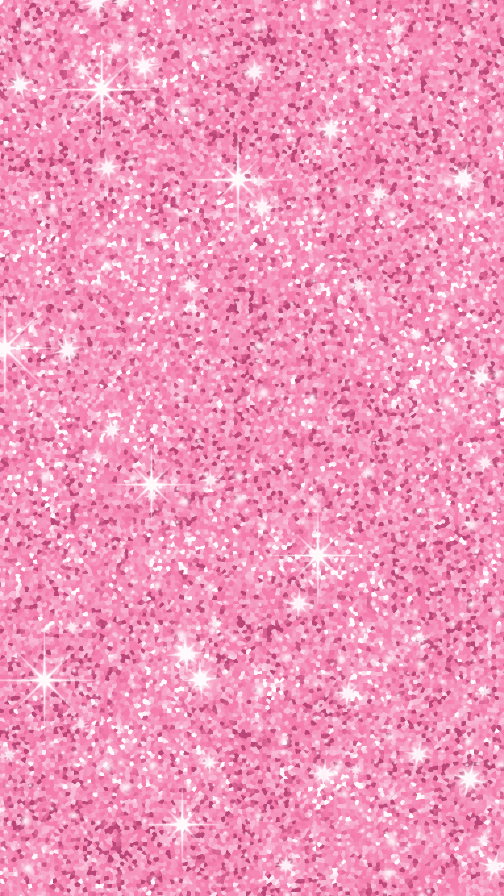
Reproduce this texture procedurally as a Shadertoy shader.

```glsl
// Draws pink glitter: tiny packed flakes, soft specks and sparkling white stars.
#define FLAKE_DENSITY 215.0
#define BIG_STARS 7
#define SMALL_STARS 42
#define RAY_WIDTH 0.0016
#define CLUMPING 0.16
#define DARK vec3(0.73, 0.27, 0.47)
#define ROSE vec3(0.96, 0.49, 0.68)
#define PINK vec3(0.962, 0.59, 0.745)
#define PALE vec3(0.975, 0.73, 0.84)
#define WHITE vec3(1.0, 0.975, 0.99)

vec3 hash3(vec2 p) {
    vec3 q = fract(p.xyx * vec3(0.1031, 0.1030, 0.0973));
    q += dot(q, q.yxz + 33.33);
    return fract((q.xxy + q.yzz) * q.zyx);
}

float gradientCorner(vec2 cell, vec2 offset) {
    float angle = 6.2832 * hash3(cell + 57.0).x;
    return dot(vec2(cos(angle), sin(angle)), offset);
}

float gradientNoise(vec2 p) {
    vec2 i = floor(p), f = fract(p);
    vec2 u = f * f * f * (f * (f * 6.0 - 15.0) + 10.0);
    vec2 e = vec2(1.0, 0.0);
    float low = mix(gradientCorner(i, f), gradientCorner(i + e, f - e), u.x);
    float high = mix(gradientCorner(i + e.yx, f - e.yx),
                     gradientCorner(i + 1.0, f - 1.0), u.x);
    return mix(low, high, u.y);
}

// Random tone of the nearest flake, from 0 (dark) to 1 (white)
float flakeTone(vec2 p) {
    vec2 cell = floor(p);
    float nearest = 9.0, tone = 0.0;
    for (int y = -1; y <= 1; y++)
    for (int x = -1; x <= 1; x++) {
        vec2 c = cell + vec2(x, y);
        vec3 h = hash3(c + 11.0);
        vec2 d = c + 0.15 + 0.7 * h.xy - p;
        float dist = dot(d, d);
        if (dist < nearest) { nearest = dist; tone = h.z; }
    }
    return tone;
}

vec3 flakeColor(float tone) {
    vec3 c = mix(DARK, ROSE, smoothstep(0.0, 0.2, tone));
    c = mix(c, PINK, smoothstep(0.2, 0.62, tone));
    c = mix(c, PALE, smoothstep(0.6, 0.93, tone));
    return mix(c, WHITE, smoothstep(0.92, 1.0, tone));
}

// Soft round highlights, one at most per grid cell
float specks(vec2 p, float density, float share) {
    vec2 q = p * density;
    vec3 h = hash3(floor(q) + density);
    vec2 d = fract(q) - 0.32 - 0.36 * h.xy;
    float size = 0.10 + 0.10 * fract(h.z * 91.7);
    return step(h.z, share) * exp(-dot(d, d) / (size * size));
}

// Thin beam through the centre along x, tapering to its tips
float beam(vec2 p, float reach, float width) {
    float taper = max(0.0, 1.0 - abs(p.x) / reach);
    float y = p.y / (width * (0.5 + 0.5 * taper));
    return sqrt(taper) * exp(-y * y);
}

float star(vec2 p, float reach, float diagonal, float core) {
    vec2 d = vec2(p.x + p.y, p.y - p.x) * 0.7071;
    float rays = max(beam(p, reach, RAY_WIDTH), beam(p.yx, reach, RAY_WIDTH));
    float slanted = max(beam(d, reach * diagonal, RAY_WIDTH),
                        beam(d.yx, reach * diagonal, RAY_WIDTH));
    float glow = 1.3 * exp(-dot(p, p) / (core * core))
               + 0.28 * exp(-dot(p, p) / (core * core * 6.0));
    return min(1.0, max(rays, 0.9 * slanted) + glow);
}

float allStars(vec2 p, float aspect) {
    float light = 0.0;
    for (int i = 0; i < BIG_STARS; i++) {
        vec3 h = hash3(vec2(i, 23.0));
        vec2 at = vec2(aspect * fract(0.35 + 0.618 * float(i) + 0.2 * h.x),
                       (float(i) + 0.2 + 0.6 * h.y) / float(BIG_STARS));
        float s = star(p - at, mix(0.042, 0.070, h.z), mix(0.5, 0.95, h.x), 0.0060);
        light = max(light, s);
    }
    for (int i = 0; i < SMALL_STARS; i++) {
        vec3 h = hash3(vec2(i, 71.0));
        vec2 at = vec2(aspect * h.x, pow(h.y, 1.25));
        float turn = 0.6 * (h.x - 0.5);
        vec2 d = mat2(cos(turn), sin(turn), -sin(turn), cos(turn)) * (p - at);
        float size = mix(0.35, 1.0, h.z * h.z);
        light = max(light, mix(0.75, 1.0, h.z) * star(d, 0.023 * size, 0.75, 0.0075 * size));
    }
    return light;
}

void mainImage(out vec4 fragColor, in vec2 fragCoord) {
    vec2 p = fragCoord / iResolution.y;
    float clump = CLUMPING * (gradientNoise(p * 9.0) + 0.7 * gradientNoise(p * 31.0));

    // Flakes, averaged over four points of the pixel for smooth edges
    vec3 color = vec3(0.0);
    for (int i = 0; i < 4; i++) {
        vec2 offset = vec2(i & 1, i >> 1) * 0.5 - 0.25;
        vec2 q = (fragCoord + offset) / iResolution.y;
        color += 0.25 * flakeColor(clamp(flakeTone(q * FLAKE_DENSITY) + clump, 0.0, 1.0));
    }

    // Highlights from small to large
    float light = max(0.8 * specks(p, 78.0, 0.20), 0.85 * specks(p + 0.37, 34.0, 0.15));
    light = max(light, allStars(p, iResolution.x / iResolution.y));
    fragColor = vec4(mix(color, WHITE, light), 1.0);
}
```
